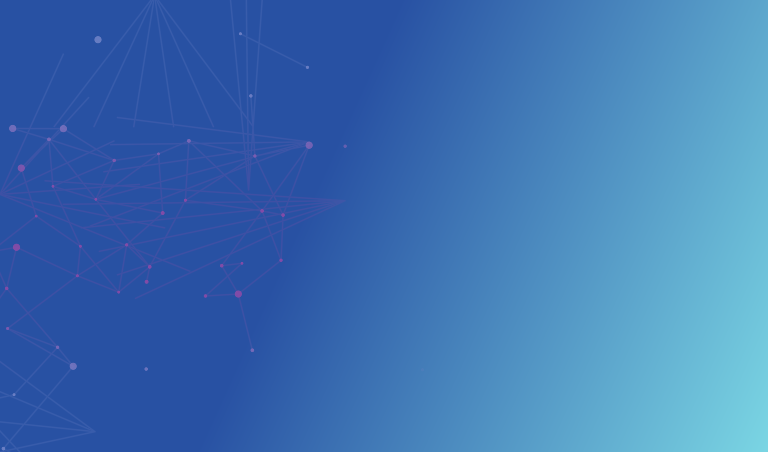
This background is drawn by a Shadertoy shader. Its source:

```glsl
// A flat blue field that turns into a diagonal sweep to pale cyan, with a faint
// web of dots and threads on the left. Dots sit in jittered cells thinned by a
// density function; threads join neighbouring dots and fan out from a few hubs.

const vec3 DEEP_BLUE = vec3(0.157, 0.318, 0.640);
const vec3 PALE_CYAN = vec3(0.478, 0.835, 0.890);
const vec3 LAVENDER = vec3(0.48, 0.54, 0.80);
const vec3 MAGENTA = vec3(0.60, 0.29, 0.66);
const float CELL = 0.1;

vec3 hash3(vec2 cell) {
    vec3 h = vec3(dot(cell, vec2(127.1, 311.7)),
                  dot(cell, vec2(269.5, 183.3)),
                  dot(cell, vec2(419.2, 371.9)));
    return fract(sin(h) * 43758.5);
}

vec3 background(vec2 p) {
    vec2 sweep = normalize(vec2(0.911, -0.413));
    float t = dot(p - vec2(0.89, 1.0), sweep) / 1.145;
    return mix(DEEP_BLUE, PALE_CYAN, clamp(t, 0.0, 1.0));
}

// Chance that a dot exists at p
float density(vec2 p) {
    float reach = mix(0.23, 0.72, smoothstep(0.22, 0.38, p.y));
    float web = step(p.x, reach) * step(p.y, 0.93);
    web *= mix(0.85, 0.28, smoothstep(0.70, 0.78, p.y));
    float strays = 0.14 * step(p.x, 0.97) * step(p.y, 0.45);
    return max(web, strays);
}

// Position in xy, existence in z
vec3 node(vec2 cell) {
    vec3 h = hash3(cell);
    vec2 pos = (cell + 0.5 + 0.85 * (h.xy - 0.5)) * CELL;
    return vec3(pos, step(h.z, density(pos)));
}

float disc(vec2 p, vec2 center, float radius, float px) {
    return 1.0 - smoothstep(radius - 0.5 * px, radius + 0.5 * px, length(p - center));
}

float thread(vec2 p, vec2 a, vec2 b, float px) {
    vec2 ab = b - a;
    float along = clamp(dot(p - a, ab) / dot(ab, ab), 0.0, 1.0);
    float d = length(p - a - ab * along);
    return 1.0 - smoothstep(0.0, 0.001 + px, d);
}

// Rays from a hub to points spread evenly between two ends
float fan(vec2 p, vec2 hub, vec2 first, vec2 last, int count, float px) {
    float ink = 0.0;
    for (int i = 0; i < count; i++) {
        vec2 target = mix(first, last, float(i) / float(count - 1));
        ink = max(ink, thread(p, hub, target, px));
    }
    return ink;
}

float hubThreads(vec2 p, float px) {
    float ink = fan(p, vec2(0.342, 1.01), vec2(0.12, 0.72), vec2(0.56, 0.72), 6, px);
    ink = max(ink, fan(p, vec2(0.763, 0.556), vec2(0.10, 0.60), vec2(0.30, 0.34), 6, px));
    ink = max(ink, fan(p, vec2(0.684, 0.686), vec2(0.26, 0.74), vec2(0.20, 0.50), 5, px));
    ink = max(ink, fan(p, vec2(0.55, 0.58), vec2(0.51, 1.0), vec2(0.58, 1.0), 3, px));
    ink = max(ink, fan(p, vec2(0.00, 0.57), vec2(0.14, 0.88), vec2(0.42, 0.40), 6, px));
    return max(ink, fan(p, vec2(0.21, 0.045), vec2(0.0, 0.20), vec2(0.0, 0.0), 4, px));
}

// Threads between neighbouring dots
float meshThreads(vec2 p, vec2 home, float px) {
    float ink = 0.0;
    for (int y = -1; y <= 1; y++)
    for (int x = -1; x <= 1; x++) {
        vec2 cell = home + vec2(x, y);
        vec3 a = node(cell);
        for (int k = 0; k < 4; k++) {
            vec2 stepTo = k < 3 ? vec2(1, k - 1) : vec2(0, 1);
            vec3 b = node(cell + stepTo);
            float linked = a.z * b.z * step(0.45, hash3(cell * 4.0 + float(k)).x);
            ink = max(ink, linked * thread(p, a.xy, b.xy, px));
        }
    }
    return ink;
}

float dots(vec2 p, vec2 home, float px) {
    float ink = 0.0;
    for (int y = -1; y <= 1; y++)
    for (int x = -1; x <= 1; x++) {
        vec2 cell = home + vec2(x, y);
        vec3 n = node(cell);
        float size = hash3(cell + 57.0).x;
        float radius = mix(0.003, 0.0045, size) + 0.0035 * step(0.9, size);
        ink = max(ink, n.z * disc(p, n.xy, radius, px));
    }
    return ink;
}

void mainImage(out vec4 fragColor, in vec2 fragCoord) {
    vec2 p = fragCoord / iResolution.y;
    float px = 1.0 / iResolution.y;
    vec2 home = floor(p / CELL);

    // Magenta through the middle band, lavender above and below
    float pink = smoothstep(0.12, 0.35, p.y) * (1.0 - smoothstep(0.55, 0.82, p.y));
    vec3 ink = mix(LAVENDER, MAGENTA, pink);
    float fade = 1.0 - smoothstep(0.65, 1.05, p.x);

    vec3 color = background(p);
    float threads = max(meshThreads(p, home, px), hubThreads(p, px));
    color = mix(color, ink, 0.20 * fade * threads);
    color = mix(color, ink, 0.75 * fade * dots(p, home, px));
    fragColor = vec4(color, 1.0);
}
```
